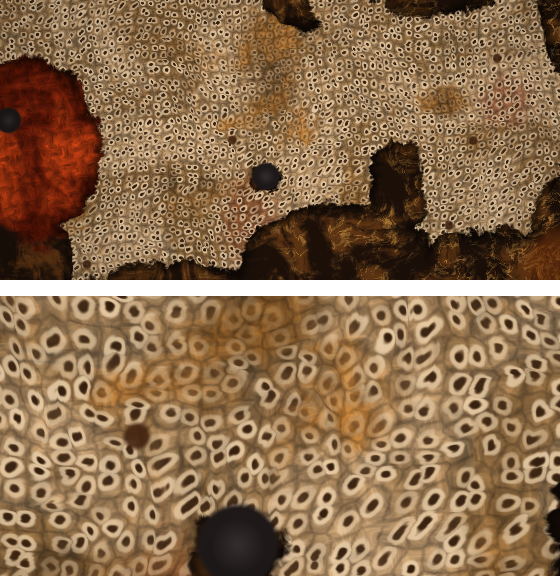
Top, the full canvas; bottom, a detail of the centre.
Reproduce this texture procedurally as a WebGL 2 fragment shader.

```glsl
#version 300 es
precision highp float;

uniform vec2 u_resolution;
out vec4 fragColor;

vec2 hash2(vec2 p) {
    return fract(sin(vec2(dot(p, vec2(127.1, 311.7)), dot(p, vec2(269.5, 183.3)))) * 4375.85);
}

// Layered, warped sines, roughly -1 to 1
float waves(vec2 p) {
    float sum = 0.0, amp = 0.5;
    for (int i = 0; i < 5; i++) {
        p = mat2(0.8, 0.6, -0.6, 0.8) * p * 1.75 + 1.7;
        p += 0.7 * sin(p.yx * 1.2 + float(i));
        sum += amp * sin(p.x) * sin(p.y);
        amp *= 0.64;
    }
    return sum;
}

// Cellular noise: nearest distance, second distance, cell id
vec3 cells(vec2 p, float jitter) {
    vec2 base = floor(p);
    vec3 res = vec3(9.0, 9.0, 0.0);
    for (int y = -1; y <= 1; y++)
    for (int x = -1; x <= 1; x++) {
        vec2 cell = base + vec2(x, y);
        vec2 rnd = hash2(cell);
        float d = length(cell + 0.5 + jitter * (rnd - 0.5) - p);
        if (d < res.x) res = vec3(d, res.x, fract(rnd.x * 7.3 + rnd.y * 3.1));
        else res.y = min(res.y, d);
    }
    return res;
}

// Elliptic patch, positive inside
float patchAt(vec2 p, vec2 centre, vec2 radius) {
    return (1.0 - length((p - centre) / radius)) * min(radius.x, radius.y);
}

float soft(float d, float width) {
    return smoothstep(-width, width, d);
}

// Depth of the gaps around the colony
float gapDepth(vec2 p) {
    float d = patchAt(p, vec2(0.09, 0.47), vec2(0.27, 0.33));
    d = max(d, patchAt(p, vec2(0.0, 0.08), vec2(0.25, 0.26)));
    d = max(d, patchAt(p, vec2(0.7, -0.01), vec2(0.35, 0.07)));
    d = max(d, patchAt(p, vec2(1.22, -0.02), vec2(0.38, 0.30)));
    d = max(d, patchAt(p, vec2(1.42, 0.32), vec2(0.10, 0.19)));
    d = max(d, patchAt(p, vec2(1.78, -0.02), vec2(0.42, 0.20)));
    d = max(d, patchAt(p, vec2(2.02, 0.15), vec2(0.13, 0.25)));
    d = max(d, patchAt(p, vec2(0.95, 0.36), vec2(0.06, 0.05)));
    d = max(d, patchAt(p + vec2(0.0, 0.5 * (p.x - 1.02)), vec2(1.02, 0.99), vec2(0.12, 0.08)));
    d = max(d, patchAt(p, vec2(1.55, 1.03), vec2(0.26, 0.08)));
    return max(d, patchAt(p, vec2(2.02, 0.93), vec2(0.09, 0.16)));
}

vec3 substrate(vec2 p, float depth) {
    float lumps = waves(p * 9.0 + 3.0);
    float grain = waves(p * 45.0);
    vec3 col = mix(vec3(0.10, 0.055, 0.03), vec3(0.34, 0.19, 0.07), smoothstep(-0.25, 0.6, lumps + 0.3 * grain));

    // Ragged golden tufts, denser to the right
    float ridge = 1.0 - abs(waves(p * 17.0 + 0.6 * lumps));
    float tuft = smoothstep(0.80, 1.0, ridge) * soft(lumps + 0.7 * (p.x - 1.35), 0.45);
    col = mix(col, vec3(0.64, 0.46, 0.21) * (0.85 + 0.5 * grain), 0.75 * tuft);
    col = mix(col, vec3(0.50, 0.22, 0.05), 0.6 * soft(patchAt(p, vec2(2.0, 0.06), vec2(0.12)), 0.05));

    // Red sponge
    vec3 pore = cells(p * 38.0 + grain, 0.9);
    vec3 sponge = mix(vec3(0.31, 0.07, 0.02), vec3(0.66, 0.21, 0.06), smoothstep(-0.5, 0.6, waves(p * 6.0)));
    sponge *= 0.78 + 0.3 * pore.x + 0.3 * grain;
    float red = patchAt(p, vec2(0.12, 0.47), vec2(0.30, 0.33)) + 0.06 * lumps;
    col = mix(col, sponge, soft(red, 0.025));
    return col * mix(0.45, 1.05, smoothstep(0.0, 0.045, depth));
}

vec3 colony(vec2 p) {
    float relief = waves(p * 3.6 + 1.0);
    float grain = waves(p * 55.0);
    float cloud = waves(p * 8.0 + 5.0);

    // Brown growth, grey folds and pink bruises over the tissue
    float stain = 0.6 * smoothstep(0.15, 0.75, waves(p * 4.5 + 8.0));
    stain += soft(patchAt(p, vec2(0.97, 0.75), vec2(0.11, 0.23)) + 0.12 * cloud, 0.07);
    stain += soft(patchAt(p, vec2(1.59, 0.63), vec2(0.07, 0.06)) + 0.04 * cloud, 0.03);
    stain = min(stain, 1.0);
    vec3 col = mix(vec3(0.51, 0.38, 0.23), vec3(0.68, 0.55, 0.40), smoothstep(-0.5, 0.5, relief + 0.4 * cloud));
    col = mix(col, vec3(0.45, 0.38, 0.29), 0.5 * (1.0 - smoothstep(0.0, 0.09, abs(relief + 0.1))));
    col = mix(col, vec3(0.43, 0.27, 0.10) * (1.0 + 0.7 * cloud), 0.85 * stain);
    float bruise = max(patchAt(p, vec2(1.82, 0.64), vec2(0.09)), patchAt(p, vec2(0.9, 0.20), vec2(0.09, 0.15)));
    col = mix(col, vec3(0.50, 0.27, 0.16), 0.6 * soft(bruise + 0.04 * cloud, 0.05));
    col *= 1.0 + 0.28 * grain;

    // Packed zooids: dark mouth inside a pale rim
    vec3 z = cells(p * 34.0 + 0.8 * sin(p.yx * 9.0) + 0.5 * cloud, 0.65);
    col *= mix(0.80, 1.0, smoothstep(0.0, 0.25, z.y - z.x));
    float rim = smoothstep(0.12, 0.26, z.x) * (1.0 - smoothstep(0.34, 0.48, z.x));
    float clean = 1.0 - 0.75 * stain;
    col = mix(col, vec3(0.87, 0.77, 0.63), rim * clean * (0.45 + 0.45 * z.z));
    float mouth = 1.0 - smoothstep(0.11, 0.25, z.x);
    col = mix(col, vec3(0.19, 0.11, 0.05), mouth * clean * (0.75 + 0.25 * z.z));

    // Sparse larger pits
    vec3 pit = cells(p * 3.6 + 0.4, 0.8);
    float open = step(0.6, pit.z) * (1.0 - smoothstep(0.04, 0.07, pit.x));
    return mix(col, vec3(0.24, 0.13, 0.06), 0.9 * open);
}

void main() {
    vec2 p = gl_FragCoord.xy / u_resolution.y;
    float depth = gapDepth(p) + 0.025 * waves(p * 11.0) + 0.008 * waves(p * 40.0);
    vec3 col = mix(colony(p), substrate(p, depth), soft(depth, 0.006));

    // Round dark ascidians
    float ball = max(patchAt(p, vec2(0.95, 0.37), vec2(0.048)), patchAt(p, vec2(0.03, 0.57), vec2(0.045)));
    col = mix(col, vec3(0.11, 0.09, 0.09) + 2.5 * max(ball - 0.015, 0.0), soft(ball, 0.005));

    // Soft lamp falloff towards the corners
    vec2 lamp = (p - vec2(1.05, 0.52)) / vec2(1.25, 0.9);
    fragColor = vec4(col * (1.06 - 0.22 * dot(lamp, lamp)), 1.0);
}
```
